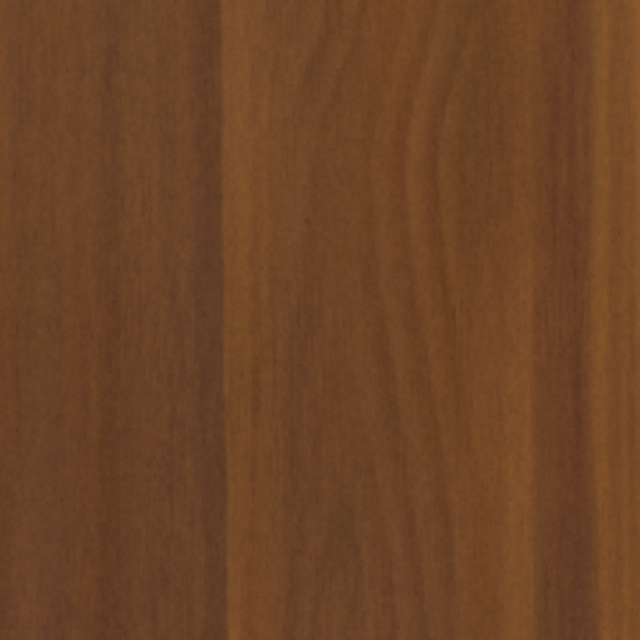
Reproduce this texture procedurally as a WebGL 2 fragment shader.

```glsl
#version 300 es
precision highp float;

uniform vec2 u_resolution;
out vec4 fragColor;

// Palette
const vec3 UMBER = vec3(0.358, 0.221, 0.140);
const vec3 HONEY = vec3(0.512, 0.330, 0.178);
const vec3 AMBER_SHIFT = vec3(0.007, -0.005, -0.024);
const vec3 ROSE_SHIFT = vec3(0.010, -0.007, 0.003);

// Layout
const float SEAM_X = 0.345;
const float SEAM_DRIFT = 0.010;
const float HEART_X = 0.535;
const float GOLD_X = 0.928;

// Grain
const float BASE_TONE = 0.41;
const float BAND_FREQ = 28.0;
const float STREAK_FREQ = 75.0;
const float FIBRE_FREQ = 180.0;
const float RING_FREQ = 19.0;
const float RING_FLARE = 0.10;
const float RING_CONTRAST = 0.36;
const float FIBRE_CONTRAST = 0.15;
const float MOTTLE_CONTRAST = 0.17;
const float SPECK_CONTRAST = 0.17;
const float PORE_CONTRAST = 0.16;

float hash(vec2 p) {
    vec3 q = fract(p.xyx * 0.1031);
    q += dot(q, q.yzx + 33.33);
    return fract((q.x + q.y) * q.z);
}

// Value noise centred on zero
float noise(vec2 p) {
    vec2 cell = floor(p);
    vec2 f = fract(p);
    f = f * f * (3.0 - 2.0 * f);
    float low = mix(hash(cell), hash(cell + vec2(1.0, 0.0)), f.x);
    float high = mix(hash(cell + vec2(0.0, 1.0)), hash(cell + 1.0), f.x);
    return mix(low, high, f.y) - 0.5;
}

// Soft window that is one between start and end
float window(float x, float start, float end, float soft) {
    return smoothstep(start - soft, start + soft, x)
         - smoothstep(end - soft, end + soft, x);
}

// Straight grain: broad bands and narrow streaks along the board
float straightGrain(vec2 p) {
    float bands = 0.32 * noise(vec2(p.x * BAND_FREQ, p.y * 1.1));
    float streaks = 0.24 * noise(vec2(p.x * STREAK_FREQ, p.y * 2.6) + 17.0);
    return bands + streaks;
}

// Fine grain: broken fibres, soft mottling, specks and sparse dark pores
float fineGrain(vec2 p) {
    float patches = 1.0 + 1.4 * noise(p * vec2(14.0, 6.0) + 53.0);
    float fibres = patches * noise(vec2(p.x * FIBRE_FREQ, p.y * 22.0));
    float mottle = noise(p * vec2(130.0, 95.0) + 11.0);
    float specks = noise(p * vec2(250.0, 210.0) + 31.0);
    float pores = smoothstep(0.36, 0.48, noise(p * vec2(220.0, 55.0) + 87.0));
    return FIBRE_CONTRAST * fibres + MOTTLE_CONTRAST * mottle
         + SPECK_CONTRAST * specks - PORE_CONTRAST * pores;
}

// Arched grain: rings that fade dark, then reset at a crisper edge
float archedGrain(vec2 p) {
    float lean = 0.07 * smoothstep(0.72, 1.05, p.y);
    float wobble = 0.022 * noise(p * vec2(5.0, 3.5) + 41.0)
                 + 0.007 * noise(p * vec2(12.0, 9.0) + 8.0);
    float side = p.x - HEART_X - lean + wobble;
    float flare = RING_FLARE * (1.0 - smoothstep(-0.05, 0.68, p.y));
    float ring = (sqrt(side * side + 0.0002) - flare) * RING_FREQ;
    ring += 0.5 * noise(vec2(ring * 0.8, p.y * 2.0) + 63.0);

    float phase = fract(ring);
    float shade = smoothstep(0.1, 0.75, phase) * (1.0 - smoothstep(0.78, 1.0, phase));
    float strength = 0.45 + 0.55 * hash(vec2(floor(ring) + 50.0, 3.0));
    strength *= 1.0 + 0.9 * noise(vec2(ring * 0.5, p.y * 4.0) + 21.0);
    float clarity = mix(0.2, 1.0, smoothstep(0.01, 0.07, abs(side)));
    return RING_CONTRAST * strength * clarity * (0.4 - shade);
}

void main() {
    vec2 uv = gl_FragCoord.xy / u_resolution;
    vec2 p = uv + vec2(0.006 * noise(uv * vec2(4.0, 2.5) + 5.0), 0.0);

    // Regions of the board
    float seam = SEAM_X + SEAM_DRIFT * (1.0 - uv.y) + 0.004 * noise(vec2(2.0, uv.y * 7.0));
    float fromSeam = uv.x - seam;
    float leftBoard = 1.0 - smoothstep(-0.005, 0.005, fromSeam);
    float heart = window(p.x, 0.46, 0.725, 0.045);
    float gold = smoothstep(GOLD_X - 0.010, GOLD_X + 0.016, p.x);
    float rightGrain = smoothstep(0.70, 0.80, p.x);

    // Broad light and dark areas
    float tone = BASE_TONE + 0.14 * (uv.y - 0.5);
    tone -= leftBoard * (0.11 + 0.13 * smoothstep(-0.05, 0.0, fromSeam));
    tone += (1.0 - leftBoard) * 0.25 * (1.0 - smoothstep(0.025, 0.095, fromSeam));
    tone -= 0.10 * window(p.x, 0.152, 0.183, 0.010);
    tone += 0.23 * window(p.x, 0.790, 0.845, 0.016);
    tone -= 0.14 * window(p.x, 0.893, 0.926, 0.010);
    tone += 0.33 * gold;
    tone += 0.20 * noise(p * vec2(5.0, 2.6) + 29.0);

    // Dark tip of the lowest arch
    vec2 tip = (uv - vec2(HEART_X + 0.003, 0.16)) / vec2(0.024, 0.09);
    float tipShade = exp(-dot(tip, tip));
    tone -= 0.15 * tipShade;

    // Grain of each region, quieter in the left board
    float straight = straightGrain(p) * mix(0.85, 1.25, rightGrain) * (1.0 - 0.3 * leftBoard);
    float arched = archedGrain(uv) + 0.3 * straight;
    tone += mix(straight, arched, heart);
    tone += gold * 0.30 * noise(vec2(p.x * 95.0, uv.y * 0.9) + 35.0);
    tone += fineGrain(p);

    // Amber and rose tints drift along the grain
    float amber = 0.25 + 0.9 * noise(vec2(p.x * 13.0, uv.y * 2.0) + 73.0);
    amber += 0.5 * gold + 0.4 * (1.0 - smoothstep(0.0, 0.02, uv.x)) - 0.25 * leftBoard;
    amber -= heart * 1.2 * arched;
    float rose = 0.6 * noise(vec2(p.x * 18.0, uv.y * 2.2) + 97.0);
    rose += 0.45 * window(p.x, 0.86, 0.925, 0.012) - 0.5 * tipShade;
    rose += 0.35 * (0.45 - uv.y);

    vec3 colour = mix(UMBER, HONEY, clamp(tone, -0.1, 1.1));
    colour += AMBER_SHIFT * clamp(amber, -0.4, 1.0) + ROSE_SHIFT * rose;
    fragColor = vec4(colour, 1.0);
}
```
